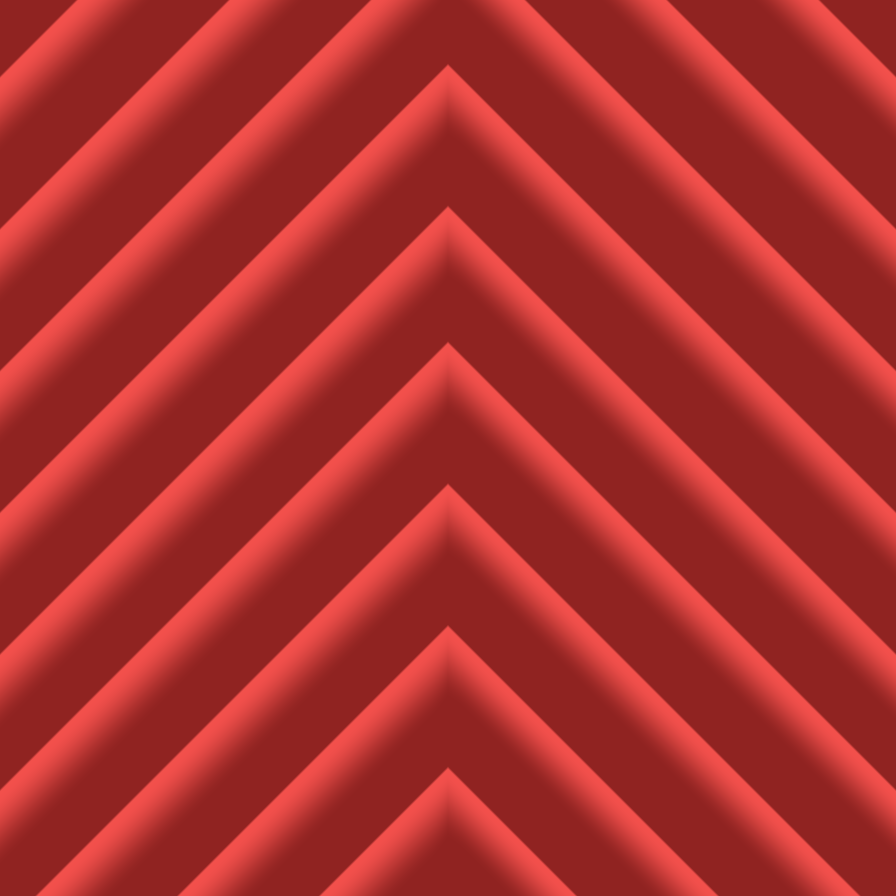
A WebGL 2 fragment shader for this pattern:

```glsl
#version 300 es
precision highp float;

uniform vec2 u_resolution;
out vec4 fragColor;

const vec3 DARK_RED = vec3(0.563, 0.137, 0.129);
const vec3 BRIGHT_RED = vec3(0.950, 0.312, 0.296);

const int CHEVRON_COUNT = 9;
const float FIRST_APEX = -0.409;    // depth below the top edge
const float PERIOD = 0.1582;
const float UPPER_SHIFT = 0.0065;   // offset of the upper group of chevrons
const float CORNER_SHIFT = -0.005;  // offset of the chevron in the top corners
const int UPPER_END = 5;            // first chevron below the upper group
const float FADE_START = 0.004;
const float FADE_LEFT = 0.083;
const float FADE_RIGHT = 0.073;
const float EDGE_SOFTNESS = 0.0022;

// Depth of a chevron's apex, with its slight spacing irregularity
float apexDepth(int index) {
    float shift = index == 0 ? CORNER_SHIFT : (index < UPPER_END ? UPPER_SHIFT : 0.0);
    return FIRST_APEX + float(index) * PERIOD + shift;
}

// Bright leading edge that fades into the dark ground
vec3 ridgeColor(float depth, float fadeWidth) {
    float fade = smoothstep(FADE_START, FADE_START + fadeWidth, depth);
    return mix(BRIGHT_RED, DARK_RED, fade);
}

void main() {
    vec2 uv = gl_FragCoord.xy / u_resolution;
    float side = uv.x - 0.5;
    float depth = 1.0 - uv.y - abs(side);
    float pixel = 1.0 / min(u_resolution.x, u_resolution.y);
    float softness = max(EDGE_SOFTNESS, pixel);
    float fadeWidth = mix(FADE_LEFT, FADE_RIGHT, smoothstep(-0.02, 0.02, side));

    // Each chevron covers the one above it
    vec3 color = DARK_RED;
    for (int i = 0; i < CHEVRON_COUNT; i++) {
        float below = depth - apexDepth(i);
        float coverage = smoothstep(-softness, softness, below);
        color = mix(color, ridgeColor(below, fadeWidth), coverage);
    }
    fragColor = vec4(color, 1.0);
}
```
